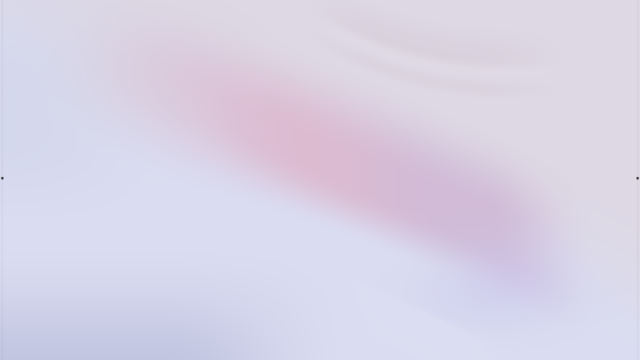
Reproduce this background procedurally as a WebGL 1 fragment shader.

```glsl
precision highp float;
// A pale lilac backdrop with a soft rose band falling from upper left to lower right.
// The band is measured as height above a curved lower edge; smooth fades shape it,
// and thin Gaussian folds, a blue corner shadow and two edge marks finish the scene.

uniform vec2 u_resolution;

#define BAND_THICKNESS 0.36
#define BAND_STRENGTH 0.95
#define SHADOW_TOP 0.33
#define SHADOW_STRENGTH 0.95
#define FOLD_STRENGTH 0.35
#define MARK_HEIGHT 0.505
#define MARK_RADIUS 0.0032

const vec3 ICE = vec3(0.855, 0.865, 0.945);
const vec3 LEFT_BLUE = vec3(0.832, 0.848, 0.930);
const vec3 PEARL = vec3(0.868, 0.848, 0.895);
const vec3 ROSE = vec3(0.862, 0.728, 0.815);
const vec3 MAUVE = vec3(0.818, 0.728, 0.835);
const vec3 VIOLET = vec3(0.800, 0.750, 0.885);
const vec3 PERIWINKLE = vec3(0.810, 0.805, 0.925);
const vec3 SHADOW = vec3(0.748, 0.762, 0.870);
const vec3 FOLD_DARK = vec3(0.835, 0.795, 0.840);
const vec3 FOLD_LIGHT = vec3(0.885, 0.860, 0.900);

float gauss(float d, float width) {
    return exp(-d * d / (width * width));
}

// Elliptical glow with a Gaussian falloff.
float glow(vec2 p, vec2 center, vec2 radius) {
    vec2 q = (p - center) / radius;
    return exp(-dot(q, q));
}

// Height of the band's lower edge at x.
float bandEdge(float x) {
    float t = x - 0.347;
    return 0.618 - 0.33 * t - 0.06 * t * t;
}

// Curve of the folds, levelling out toward the right.
float foldCurve(float x) {
    float t = min(x - 0.98, 0.42);
    return 0.89 - 0.44 * t + 0.52 * t * t;
}

vec3 backdrop(vec2 p) {
    float above = p.y - bandEdge(p.x);
    vec3 color = mix(ICE, PEARL, smoothstep(-0.05, 0.40, above));
    float leftSide = (1.0 - smoothstep(0.0, 0.5, p.x)) * smoothstep(0.35, 0.6, p.y);
    color = mix(color, LEFT_BLUE, leftSide * (1.0 - 0.6 * smoothstep(0.75, 1.0, p.y)));
    // Greyish veil around the upper left end of the band
    return mix(color, vec3(0.845, 0.815, 0.875), 0.6 * glow(p, vec2(0.42, 0.80), vec2(0.26, 0.17)));
}

vec3 addShadow(vec3 color, vec2 p) {
    float depth = 1.0 - smoothstep(-0.06, SHADOW_TOP, p.y);
    float side = 1.0 - smoothstep(0.45, 0.98, p.x);
    return mix(color, SHADOW, SHADOW_STRENGTH * depth * side);
}

vec3 addBand(vec3 color, vec2 p) {
    float above = p.y - bandEdge(p.x);
    float softness = mix(0.11, 0.06, smoothstep(0.4, 1.0, p.x));
    float lower = smoothstep(-softness, softness * 1.6, above);
    float upper = 1.0 - smoothstep(BAND_THICKNESS - 0.17, BAND_THICKNESS + 0.07, above);
    float ends = smoothstep(0.18, 0.85, p.x) * (1.0 - smoothstep(1.36, 1.66, p.x));
    vec3 tint = mix(ROSE, MAUVE, smoothstep(0.85, 1.25, p.x));
    tint = mix(tint, VIOLET, smoothstep(0.45, 0.20, p.y) * smoothstep(1.0, 1.4, p.x));
    color = mix(color, PERIWINKLE, 0.75 * glow(p, vec2(1.38, 0.19), vec2(0.20, 0.10)));
    return mix(color, tint, BAND_STRENGTH * lower * upper * ends);
}

vec3 addFolds(vec3 color, vec2 p) {
    // Upper folds: dark hollow, bright crest, faint dark line
    float offset = p.y - foldCurve(p.x);
    float span = smoothstep(0.82, 1.05, p.x) * (1.0 - smoothstep(1.32, 1.62, p.x));
    float hollow = smoothstep(0.0, 0.035, offset) * (1.0 - smoothstep(0.03, 0.15, offset));
    color = mix(color, FOLD_DARK, 1.4 * FOLD_STRENGTH * hollow * span);
    color = mix(color, FOLD_LIGHT, FOLD_STRENGTH * gauss(offset, 0.018) * span);
    color = mix(color, FOLD_DARK, FOLD_STRENGTH * gauss(offset + 0.045, 0.02) * span);
    // Lower right fold: light rising to a soft diagonal edge
    float crease = p.y - (0.213 - 0.45 * (p.x - 0.995));
    float lit = (1.0 - smoothstep(-0.006, 0.012, crease)) * smoothstep(-0.2, 0.0, crease);
    float reach = smoothstep(0.92, 1.1, p.x) * (1.0 - smoothstep(1.25, 1.45, p.x));
    return mix(color, vec3(0.875, 0.885, 0.955), 0.4 * lit * reach);
}

// Faint vertical hairlines with a small dark dot near each side.
vec3 addMarks(vec3 color, vec2 p, float aspect) {
    float pixel = 1.0 / u_resolution.y;
    float fromSide = min(p.x, aspect - p.x) - 0.0065;
    float line = 1.0 - smoothstep(0.0005, 0.0005 + 1.5 * pixel, abs(fromSide));
    float dotDistance = length(vec2(fromSide, p.y - MARK_HEIGHT)) - MARK_RADIUS;
    color *= 1.0 - 0.025 * line;
    return mix(color, vec3(0.15), 1.0 - smoothstep(-pixel, pixel, dotDistance));
}

void main() {
    vec2 p = gl_FragCoord.xy / u_resolution.y;
    vec3 color = backdrop(p);
    color = addShadow(color, p);
    color = addBand(color, p);
    color = addFolds(color, p);
    color = addMarks(color, p, u_resolution.x / u_resolution.y);
    gl_FragColor = vec4(color, 1.0);
}
```
